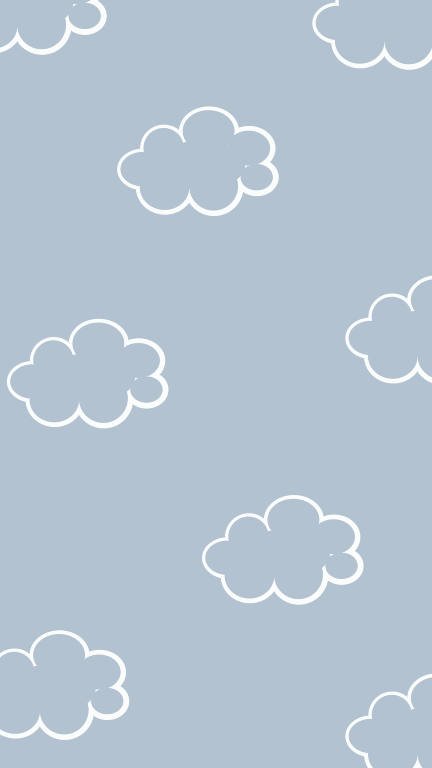
Write a Shadertoy shader that draws this pattern.

```glsl
// Approximate signed distance to an ellipse
float ellipse(vec2 p, vec2 center, vec2 radii) {
    vec2 q = p - center;
    float k0 = length(q / radii);
    float k1 = length(q / (radii * radii));
    return (k0 - 1.0) * (k0 + 1e-4) / (k1 + 1e-6);
}

// Seven puffs around a solid core
float cloud(vec2 p) {
    float d = ellipse(p, vec2(5, -4), vec2(46, 27));
    d = min(d, ellipse(p, vec2(-54, -8), vec2(24, 19)));
    d = min(d, ellipse(p, vec2(-33, 13), vec2(22, 22)));
    d = min(d, ellipse(p, vec2(12, 30), vec2(28, 23)));
    d = min(d, ellipse(p, vec2(52, 13), vec2(24, 20)));
    d = min(d, ellipse(p, vec2(60, -16), vec2(19, 16)));
    d = min(d, ellipse(p, vec2(17, -25), vec2(27, 27)));
    return min(d, ellipse(p, vec2(-32, -26), vec2(27, 25)));
}

// Staggered columns, swayed by sines
vec2 cloudCenter(float column, float row) {
    float sway = sin(2.1 * column);
    float x = 53.0 + 184.0 * column + 8.0 * sway
            + (36.0 + 16.0 * sway) * sin(2.1 * row - 0.34 * column - 0.9);
    float drop = 355.0 * row + 185.0 * mod(column, 2.0)
               + 25.0 * sin(2.3 * row + 4.39 * column);
    return vec2(x, 768.0 - drop);
}

void mainImage(out vec4 fragColor, in vec2 fragCoord) {
    // The canvas is 432 units wide
    float unitsPerPixel = 432.0 / iResolution.x;
    vec2 p = fragCoord * unitsPerPixel;

    float ink = 0.0;
    for (int column = 0; column < 3; column++) {
        for (int row = 0; row < 3; row++) {
            vec2 q = p - cloudCenter(float(column), float(row));
            // Pen stroke, heavier toward the lower right
            float halfWidth = 2.2 + 0.008 * clamp(q.x - q.y, -90.0, 90.0);
            float edge = abs(cloud(q)) - halfWidth;
            ink = max(ink, 1.0 - smoothstep(-0.6, 0.6, edge / unitsPerPixel));
        }
    }

    vec3 sky = vec3(0.698, 0.761, 0.815);
    vec3 chalk = vec3(0.985, 0.99, 0.99);
    fragColor = vec4(mix(sky, chalk, ink), 1.0);
}
```
